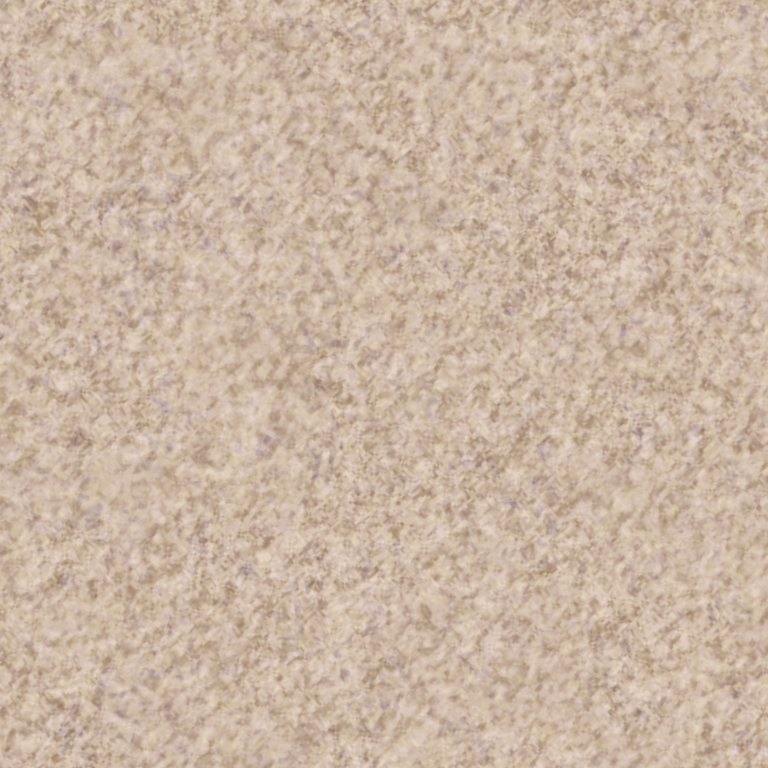
This texture is drawn by a WebGL 1 fragment shader. Its source:

```glsl
precision highp float;
// Fine mottled sandy stone: four octaves of lightly warped value noise set the
// tone from shadow through sand to cream, a second noise shifts it between
// ochre and mauve, and clustered soft flecks add muted violet-grey marks.

uniform vec2 u_resolution;

// Palette
const vec3 SHADOW = vec3(0.675, 0.57, 0.485);
const vec3 SAND   = vec3(0.807, 0.726, 0.650);
const vec3 CREAM  = vec3(0.885, 0.815, 0.755);
const vec3 COOL_SHIFT = vec3(0.008, 0.002, 0.05);
const vec3 FLECK_SHIFT = vec3(-0.085, -0.085, -0.035);

// Feature sizes, in cells across the canvas
const float PATCH_FREQ = 26.0;
const float BLOTCH_FREQ = 76.0;
const float STROKE_FREQ = 140.0;
const float GRAIN_FREQ = 250.0;
const float FLECK_FREQ = 115.0;
const float WARP_FREQ = 55.0;
const float HUE_FREQ = 85.0;

// Strengths
const float PATCH_AMOUNT = 0.08;
const float BLOTCH_AMOUNT = 0.25;
const float STROKE_AMOUNT = 0.36;
const float GRAIN_AMOUNT = 0.29;
const float WARP_AMOUNT = 0.005;
const float CONTRAST = 3.4;
const float BIAS = 0.03;
const float STROKE_ANGLE = 0.9;
const float STROKE_STRETCH = 0.65;

float hash(vec2 cell) {
  vec3 q = fract(cell.xyx * vec3(0.1031, 0.1030, 0.0973));
  q += dot(q, q.yzx + 33.33);
  return fract((q.x + q.y) * q.z);
}

// Value noise from 0 to 1 with quintic blending
float noise(vec2 p) {
  vec2 cell = floor(p);
  vec2 f = fract(p);
  vec2 w = f * f * f * (f * (f * 6.0 - 15.0) + 10.0);
  float low = mix(hash(cell), hash(cell + vec2(1.0, 0.0)), w.x);
  float high = mix(hash(cell + vec2(0.0, 1.0)), hash(cell + vec2(1.0, 1.0)), w.x);
  return mix(low, high, w.y);
}

// Turning each layer hides the shared lattice directions
vec2 turn(vec2 p, float angle) {
  float c = cos(angle);
  float s = sin(angle);
  return vec2(c * p.x + s * p.y, c * p.y - s * p.x);
}

float signedNoise(vec2 p, float frequency, float angle) {
  return noise(turn(p, angle) * frequency + angle * 37.0 + 200.0) - 0.5;
}

float stoneTone(vec2 p) {
  float patches = signedNoise(p, PATCH_FREQ, 0.4);
  float blotches = signedNoise(p, BLOTCH_FREQ, 1.1);
  vec2 along = turn(p, STROKE_ANGLE) * vec2(STROKE_STRETCH, 1.0);
  float strokes = noise(along * STROKE_FREQ + 310.0) - 0.5;
  float grain = signedNoise(p, GRAIN_FREQ, 0.7);
  // Some regions are crisp, others softly smeared
  float crispness = mix(0.6, 1.4, noise(p * 11.0 + 90.0));
  return PATCH_AMOUNT * patches + BLOTCH_AMOUNT * blotches
       + STROKE_AMOUNT * strokes + GRAIN_AMOUNT * crispness * grain;
}

float fleckMask(vec2 p) {
  float cluster = smoothstep(0.4, 0.85, noise(turn(p, 0.6) * 34.0 + 150.0));
  float spot = noise(turn(p, 1.4) * FLECK_FREQ + 260.0);
  float ragged = 0.3 * signedNoise(p, GRAIN_FREQ, 1.9);
  return cluster * smoothstep(0.5, 1.0, spot + ragged);
}

void main() {
  vec2 uv = gl_FragCoord.xy / min(u_resolution.x, u_resolution.y);
  vec2 warp = vec2(signedNoise(uv, WARP_FREQ, 0.3), signedNoise(uv, WARP_FREQ, 2.2));
  vec2 p = uv + WARP_AMOUNT * warp;

  // Tone runs from -1 (shadow) to 1 (cream)
  float tone = clamp(CONTRAST * stoneTone(p) + BIAS, -1.3, 1.1);
  vec3 color = tone < 0.0 ? mix(SAND, SHADOW, -tone) : mix(SAND, CREAM, tone);

  // Drift between ochre and mauve, then violet-grey flecks
  float hue = signedNoise(p, HUE_FREQ, 1.7) + 0.6 * signedNoise(p, GRAIN_FREQ, 2.6);
  color += COOL_SHIFT * hue + FLECK_SHIFT * fleckMask(p);

  gl_FragColor = vec4(color, 1.0);
}
```
